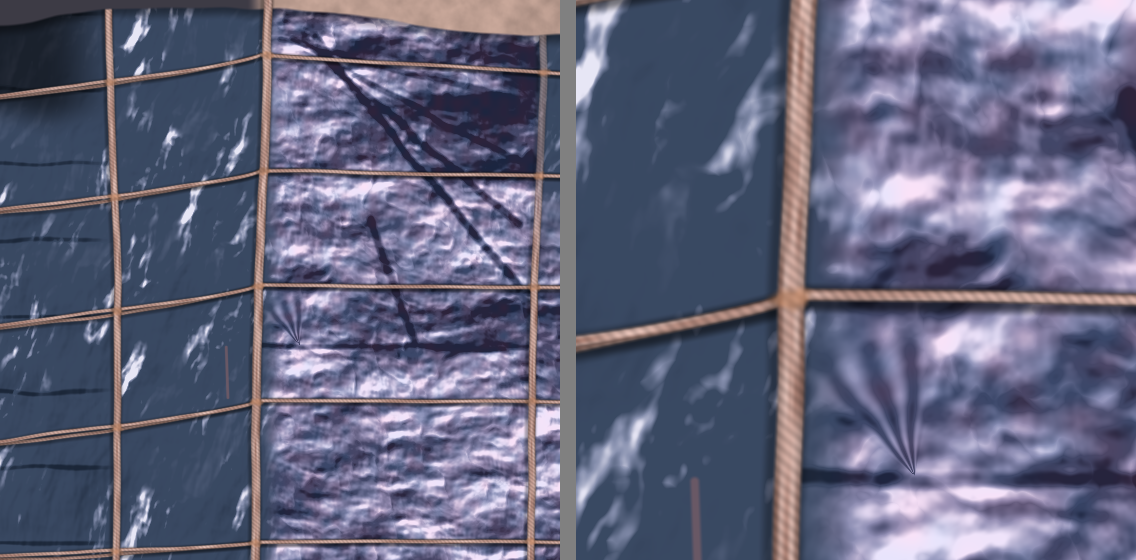
Left, the full canvas; right, a detail of the centre.
A three.js fragment shader for this texture:

```glsl
// Dark blue plastic sheet bound by a net of tan ropes: three uprights and five cross lines.
// Folds are stretched noise lit by their slope, glossy right of the middle rope and dull left of it;
// the ropes are distance bands along bent curves, with shadows, weave and knots at the crossings.
varying vec2 vUv;

float hash(vec2 p) { return fract(sin(dot(p, vec2(127.1, 311.7))) * 43758.55); }

float noise(vec2 p) {
  vec2 i = floor(p), f = fract(p);
  f = f * f * (3.0 - 2.0 * f);
  return mix(mix(hash(i), hash(i + vec2(1, 0)), f.x),
             mix(hash(i + vec2(0, 1)), hash(i + vec2(1, 1)), f.x), f.y);
}

// Smooth layered noise with a mean near 0.42
float fbm(vec2 p) {
  float sum = 0.0, amp = 0.5;
  for (int i = 0; i < 4; i++) {
    sum += amp * noise(p);
    p = mat2(0.88, 0.47, -0.47, 0.88) * p * 2.03 + 11.3;
    amp *= 0.42;
  }
  return sum;
}

float segment(vec2 p, vec2 a, vec2 b) {
  vec2 d = b - a;
  return length(p - a - d * clamp(dot(p - a, d) / dot(d, d), 0.0, 1.0));
}

// Height of the sheet: steep streaks where dull, level pleats where glossy
float folds(vec2 p, float gloss) {
  vec2 q = p + 0.045 * vec2(fbm(p * 8.0), fbm(p * 8.0 + 7.0));
  float streaks = fbm(vec2(dot(q, vec2(0.94, -0.34)) * 30.0, dot(q, vec2(0.34, 0.94)) * 11.0));
  float pleats = fbm(q * vec2(9.0, 20.0) + 20.0);
  float crumple = abs(fbm(q * 30.0 + 5.0) - 0.42);
  return mix(streaks * 0.5, pleats, gloss) + crumple * mix(0.12, 0.4, gloss);
}

// Bent courses of the ropes
float uprightX(int i, float down) {
  if (i == 0) return 0.194 + 0.019 * smoothstep(0.0, 0.55, down) - 0.004 * down;
  if (i == 1) return 0.478 - 0.021 * smoothstep(0.0, 0.75, down);
  return 0.971 - 0.022 * smoothstep(0.05, 0.75, down);
}

float crossY(float row, float x) {
  float y = 0.902 - 0.206 * row - 0.045 * step(3.5, row);
  float drop = 0.073 * pow(max(1.0 - x / 0.465, 0.0), 0.75) * (row > 3.5 ? 0.4 : 1.0);
  return y - drop - 0.06 * exp(-row) * max(x - 0.465, 0.0) + 0.003 * (noise(vec2(x * 9.0, row * 5.0)) - 0.5);
}

vec3 ropeOver(vec3 under, float d, float halfWidth, float along) {
  under *= 1.0 - 0.3 * (1.0 - smoothstep(halfWidth, halfWidth + 0.007, abs(d + 0.002)));
  float weave = 0.94 + 0.06 * sin(along * 900.0 + d * 700.0);
  float roundness = 1.0 - 0.4 * pow(min(abs(d) / halfWidth, 1.0), 2.0);
  vec3 fibre = mix(vec3(0.66, 0.49, 0.44), vec3(0.92, 0.78, 0.74), noise(vec2(along * 30.0, d * 300.0)));
  return mix(under, fibre * roundness * weave, 1.0 - smoothstep(halfWidth - 0.0018, halfWidth + 0.0015, abs(d)));
}

float sheetTone(vec2 p, float gloss) {
  float slope = (folds(p + vec2(-0.5, 0.85) * 0.008, gloss) - folds(p, gloss)) / 0.008;
  float glare = fbm(p * vec2(6.0, 13.0) + 3.0) - 0.42;
  float glints = smoothstep(0.42, 0.62, fbm(p * vec2(17.0, 12.0) + 40.0) + 0.1 * smoothstep(0.1, 0.0, abs(p.x - 0.26)));
  float dull = 0.25 + 0.008 * slope + 0.22 * glare + 0.11 * glints * max(slope - 1.2, 0.0);
  float shiny = 0.45 + 0.034 * slope + 1.1 * glare + 0.16 * (0.5 - p.y);
  shiny -= 0.25 * smoothstep(0.72, 0.95, p.x) * smoothstep(0.55, 0.85, p.y);
  float tone = mix(dull, min(shiny, 1.1), gloss);

  // Long creases fanning across the glossy side, each with a bright lip
  vec2 bent = p + 0.012 * (vec2(noise(p * 15.0), noise(p * 15.0 + 9.0)) - 0.5);
  for (int i = 0; i < 4; i++) {
    float k = float(i);
    vec2 a = vec2(0.56 - 0.02 * k, 0.93), b = vec2(0.925, 0.49 + 0.11 * k);
    tone += (0.16 - 0.03 * k) * (1.0 - smoothstep(0.001, 0.008, segment(bent - 0.008, a, b)));
    tone -= (0.5 - 0.08 * k) * (1.0 - smoothstep(0.002, 0.010 - 0.001 * k, segment(bent, a, b)));
  }
  tone -= 0.45 * (1.0 - smoothstep(0.002, 0.010, segment(bent, vec2(0.665, 0.61), vec2(0.742, 0.388))));
  tone -= 0.35 * (1.0 - smoothstep(0.001, 0.007, segment(bent, vec2(0.47, 0.381), vec2(0.94, 0.378))));

  // Level folds on the dull side
  float fold = abs(fract((bent.y - 0.03) / 0.135 + 0.5) - 0.5) * 0.135;
  tone -= 0.2 * (1.0 - smoothstep(0.001, 0.006, fold)) * (1.0 - smoothstep(0.14, 0.22, p.x));

  // Gathered pleats below the central knot
  vec2 fan = p - vec2(0.535, 0.383);
  float angle = atan(fan.y, fan.x);
  float gathered = smoothstep(1.35, 1.6, angle) * (1.0 - smoothstep(2.2, 2.5, angle)) * (1.0 - smoothstep(0.07, 0.11, length(fan)));
  return mix(tone, 0.33 + 0.25 * sin(angle * 21.0 + 3.0 * noise(p * 30.0)), gathered * 0.75);
}

void main() {
  vec2 p = vUv;
  float gloss = smoothstep(0.462, 0.51, p.x);
  gloss *= 1.0 - smoothstep(0.95, 0.97, p.x) * smoothstep(0.45, 0.75, p.y);
  float t = sheetTone(p, gloss);
  vec3 color = mix(vec3(0.13, 0.15, 0.23), vec3(0.25, 0.285, 0.395), smoothstep(-0.02, 0.25, t));
  color = mix(color, vec3(0.55, 0.56, 0.69), clamp((t - 0.28) / 0.34, 0.0, 1.0));
  color = mix(color, vec3(0.93, 0.90, 0.97), smoothstep(0.58, 0.95, t));
  color += mix(vec3(-0.025, 0.0, -0.01), vec3(0.015, -0.01, 0.01), gloss);
  color += vec3(0.08, -0.01, -0.02) * (noise(p * 60.0) - 0.5) * gloss;
  color *= 1.0 - 0.55 * (1.0 - smoothstep(0.08, 0.22, p.x)) * smoothstep(0.77, 0.87, p.y + 0.04 * noise(p * 12.0));

  // Ground beyond the upper hem
  float hem = 0.985 - 0.03 * (1.0 - smoothstep(0.0, 0.2, p.x)) - 0.048 * smoothstep(0.48, 0.95, p.x) + 0.006 * (noise(p * 20.0) - 0.5);
  vec3 sand = vec3(0.73, 0.61, 0.56) * (0.87 + 0.3 * fbm(p * 45.0));
  vec3 ground = mix(vec3(0.24, 0.23, 0.27), sand, smoothstep(0.44, 0.48, p.x));
  float beyond = smoothstep(hem - 0.003, hem + 0.003, p.y);
  color = mix(color * (1.0 - 0.4 * smoothstep(hem - 0.025, hem, p.y)), ground, beyond);

  // Cross lines, split in two strands on the left, and one loose string
  for (int i = 0; i < 5; i++) {
    float d = p.y - crossY(float(i), p.x);
    float split = 0.0045 * (1.0 - smoothstep(0.2, 0.42, p.x)) * (0.5 + noise(vec2(p.x * 12.0, float(i))));
    color = ropeOver(color, d + split, 0.0034, p.x);
    color = ropeOver(color, d - split * 0.6, 0.0034, p.x + 0.3);
  }
  float loose = segment(p, vec2(0.404, 0.38), vec2(0.407, 0.29));
  color = mix(color, vec3(0.46, 0.36, 0.40), 0.8 - 0.8 * smoothstep(0.001, 0.004, loose));

  // Uprights and their knots
  for (int i = 0; i < 3; i++) {
    float x = uprightX(i, 1.0 - p.y) + 0.003 * (noise(vec2(p.y * 14.0, float(i))) - 0.5);
    vec3 roped = ropeOver(color, p.x - x, i == 1 ? 0.0082 : 0.0068, p.y);
    if (i == 2) roped = mix(roped, color, 0.5 * smoothstep(0.5, 0.75, p.y));
    color = mix(color, roped, i == 1 ? 1.0 : 1.0 - beyond);
    for (int j = 0; j < 5; j++) {
      vec2 q = p - vec2(x, crossY(float(j), x));
      float knot = 1.0 - smoothstep(0.005, 0.014, length(q * vec2(0.75, 1.2)) + 0.005 * noise(p * 160.0));
      color = mix(color, vec3(0.72, 0.50, 0.37) * (0.8 + 0.4 * noise(p * 180.0)), knot * 0.65);
    }
  }
  gl_FragColor = vec4(clamp(color, 0.0, 1.0), 1.0);
}
```
